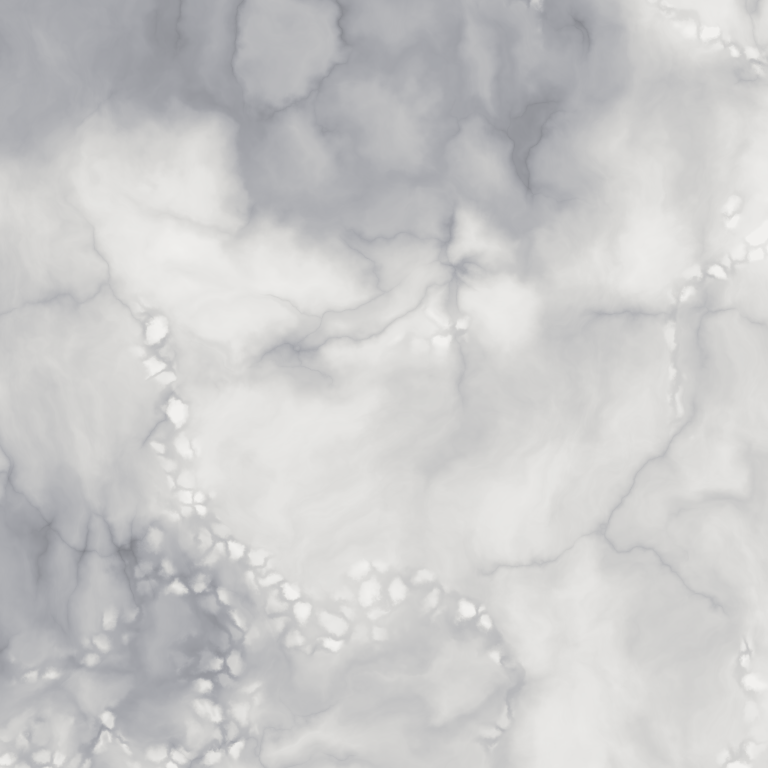
A WebGL 1 fragment shader for this texture:

```glsl
precision highp float;
// Soft grey cloud deck seen from above: broad drifting light and shade,
// rounded lobes from warped cells with thin dark creases between them, and
// chains of small bright puffs gathered along narrow noise veins.
uniform vec2 u_resolution;

float hash(vec2 p) {
  vec3 h = fract(vec3(p.xyx) * 0.1031);
  h += dot(h, h.yzx + 33.33);
  return fract((h.x + h.y) * h.z);
}

vec2 hash2(vec2 p) {
  return vec2(hash(p), hash(p + 57.3));
}

float noise(vec2 p) {
  vec2 i = floor(p);
  vec2 f = fract(p);
  f = f * f * f * (f * (f * 6.0 - 15.0) + 10.0);
  float low = mix(hash(i), hash(i + vec2(1.0, 0.0)), f.x);
  float high = mix(hash(i + vec2(0.0, 1.0)), hash(i + vec2(1.0, 1.0)), f.x);
  return mix(low, high, f.y);
}

// Rotated octaves, normalised to the range 0 to 1
float fbm(vec2 p, float gain) {
  mat2 turn = mat2(0.8, 0.6, -0.6, 0.8);
  float sum = 0.0;
  float total = 0.0;
  float weight = 1.0;
  for (int i = 0; i < 6; i++) {
    sum += weight * noise(p);
    total += weight;
    weight *= gain;
    p = turn * p * 2.03 + 11.7;
  }
  return sum / total;
}

// x: distance to the cell centre, y: gap to the next cell, z: cell random
vec3 cells(vec2 p) {
  vec2 base = floor(p);
  float nearest = 9.0;
  float second = 9.0;
  float id = 0.0;
  for (int y = -1; y <= 1; y++) {
    for (int x = -1; x <= 1; x++) {
      vec2 cell = base + vec2(float(x), float(y));
      float d = length(cell + 0.1 + 0.8 * hash2(cell) - p);
      if (d < nearest) {
        second = nearest;
        nearest = d;
        id = hash(cell + 19.1);
      } else {
        second = min(second, d);
      }
    }
  }
  return vec3(nearest, second - nearest, id);
}

// Narrow band along the middle level of a noise field
float vein(vec2 p, float width) {
  return 1.0 - smoothstep(0.2 * width, width, abs(fbm(p, 0.45) - 0.5));
}

// Dome shading inside a cell, with a private brightness that fades at its rim
float lobe(vec3 cell) {
  float dome = smoothstep(0.0, 0.65, cell.y) - 0.5;
  return dome + (cell.z - 0.5) * smoothstep(0.0, 0.18, cell.y);
}

vec3 cloudColor(float tone) {
  vec3 shade = vec3(-0.010, -0.004, 0.018);
  vec3 light = vec3(0.005, 0.002, -0.006);
  return vec3(tone) + mix(shade, light, smoothstep(0.62, 0.86, tone));
}

void main() {
  vec2 uv = gl_FragCoord.xy / min(u_resolution.x, u_resolution.y);
  vec2 drift = vec2(fbm(uv * 3.0 + 4.1, 0.5), fbm(uv * 3.0 + 31.7, 0.5)) - 0.5;
  vec2 ruffle = vec2(fbm(uv * 16.0 + 8.3, 0.55), fbm(uv * 16.0 + 47.9, 0.55)) - 0.5;
  vec2 p = uv + 0.28 * drift + 0.035 * ruffle;

  // Broad light and shade
  float tone = 0.79 + 0.44 * (fbm(p * 2.6 + 2.4, 0.42) - 0.5);

  // Large lobes everywhere, medium lobes in patches
  vec3 large = cells(p * 3.4 + 6.2);
  vec3 medium = cells(p * 8.5 + 21.4);
  float patchMask = smoothstep(0.47, 0.64, fbm(uv * 3.6 + 15.8, 0.45));
  tone += 0.060 * lobe(large) + 0.085 * patchMask * lobe(medium);

  // Thin broken creases along the lobe rims
  float broken = smoothstep(0.45, 0.68, fbm(uv * 7.0 + 63.2, 0.5));
  float crease = broken * exp(-large.y * 26.0);
  crease += 0.8 * patchMask * broken * exp(-medium.y * 14.0);
  tone -= 0.085 * crease;

  // Chains of small bright puffs with dark gaps
  float clump = smoothstep(0.46, 0.60, fbm(uv * 5.0 + 38.6, 0.45));
  float chain = clump * vein(p * 3.0 + 9.7, 0.055);
  vec3 puff = cells((uv + 0.05 * ruffle) * 32.0);
  float puffBody = smoothstep(0.0, 0.4, puff.y) * smoothstep(0.7, 0.15, puff.x);
  tone += chain * (0.19 * puffBody * (0.4 + puff.z) - 0.045);

  // Stretched wisps and faint fine texture
  float wisp = fbm(vec2(p.x * 20.0, p.y * 6.0) + 5.5, 0.5) - 0.5;
  tone += 0.09 * wisp * (1.0 - patchMask);
  tone += 0.045 * (fbm(p * 38.0, 0.6) - 0.5);

  // Soft ceiling for the brightest tops
  tone -= 0.5 * max(tone - 0.89, 0.0);
  gl_FragColor = vec4(cloudColor(clamp(tone, 0.52, 0.94)), 1.0);
}
```
